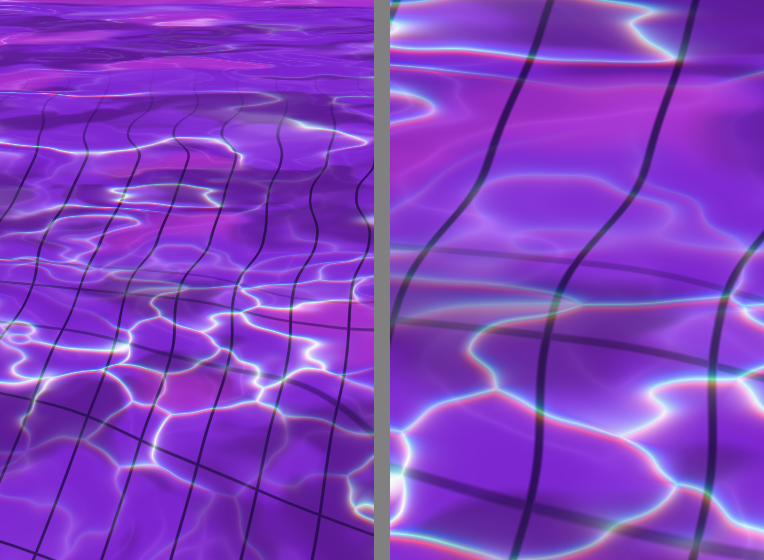
Left, the full canvas; right, a detail of the centre.
Give the GLSL for this texture, as a WebGL 1 fragment shader.

```glsl
precision highp float;
uniform vec2 u_resolution;

float hash(vec2 p) {
  vec3 q = fract(vec3(p.xyx) * 0.1031);
  q += dot(q, q.yzx + 33.33);
  return fract((q.x + q.y) * q.z);
}

float noise(vec2 p) {
  vec2 i = floor(p), f = fract(p);
  f = f * f * f * (f * (f * 6.0 - 15.0) + 10.0);
  return mix(mix(hash(i), hash(i + vec2(1.0, 0.0)), f.x),
             mix(hash(i + vec2(0.0, 1.0)), hash(i + 1.0), f.x), f.y);
}

// Water plane, squeezed vertically towards the horizon
vec2 surface(vec2 p) {
  return vec2((p.x - 0.33) * (6.0 + 2.0 * p.y) + 20.0, 14.0 / (1.35 - p.y));
}

vec2 ripple(vec2 q) {
  vec2 wide = vec2(noise(q * 0.9), noise(q * 0.9 + 40.0)) - 0.5;
  vec2 fine = vec2(noise(q * 2.6 + 11.0), noise(q * 2.6 + 70.0)) - 0.5;
  return q + wide * 1.1 + fine * 0.3;
}

// Gap between the nearest two cell centres: zero on cell borders
float cellGap(vec2 p) {
  vec2 cell = floor(p);
  float first = 9.0, second = 9.0;
  for (int y = -1; y <= 1; y++) {
    for (int x = -1; x <= 1; x++) {
      vec2 c = cell + vec2(float(x), float(y));
      float d = length(c + 0.1 + 0.8 * vec2(hash(c), hash(c + 57.0)) - p);
      second = min(second, max(first, d));
      first = min(first, d);
    }
  }
  return second - first;
}

// Web of light nearby, closed loops of light far away
float caustic(vec2 p) {
  vec2 q = ripple(surface(p));
  float gap = cellGap(q * vec2(0.9, 0.8));
  float web = exp(-13.0 * gap) + 0.22 * exp(-3.5 * gap);
  float level = abs(fract(noise(q * vec2(0.7, 0.5) + 7.0) * 3.0) - 0.5);
  float loops = exp(-13.0 * level) + 0.15 * exp(-4.0 * level);
  float heat = smoothstep(0.3, 0.85, noise(q * 0.75 + 19.0));
  float light = mix(web, loops, smoothstep(0.4, 0.65, p.y));
  return light * (0.2 + 0.95 * heat) * (1.0 - 0.55 * smoothstep(0.75, 1.0, p.y));
}

// Wavy dark joints between the pool tiles
float joints(vec2 p) {
  vec2 q = surface(p);
  vec2 sway = vec2(noise(q * vec2(0.4, 0.5)), noise(q * vec2(0.6, 0.3) + 30.0)) - 0.5;
  vec2 w = p + sway * vec2(0.014 + 0.055 * p.y, 0.035);

  float pitch = 0.125 - 0.054 * p.y;
  float column = (w.x - 0.06 - 0.42 * p.y + 0.1 * p.y * p.y) / pitch;
  float toColumn = abs(fract(column + 0.5) - 0.5) * pitch;
  float columns = 1.0 - smoothstep(0.0012, 0.0042 - 0.001 * p.y, toColumn);
  columns *= 1.0 - smoothstep(0.65, 0.9, p.y);

  float slope = mix(0.36, 0.1, smoothstep(0.1, 0.45, p.y));
  float rise = min(w.y + slope * p.x, 0.6);
  float row = 1.068 / (0.72 - rise) - 1.525;
  float toRow = abs(fract(row + 0.5) - 0.5) * pow(0.72 - rise, 2.0) / 1.068;
  float rows = 1.0 - smoothstep(0.001, 0.0042 - 0.003 * p.y, toRow);
  rows *= (1.0 - 0.4 * smoothstep(0.25, 0.4, rise)) * (1.0 - smoothstep(0.5, 0.56, rise));
  return max(columns, rows);
}

void main() {
  vec2 p = gl_FragCoord.xy / u_resolution.y;
  vec2 q = ripple(surface(p));

  // Deep violet water with magenta patches
  float tone = 0.65 * noise(q * vec2(0.6, 0.8) + 3.0) + 0.35 * noise(q * 2.2 + 90.0);
  vec3 color = mix(vec3(0.36, 0.10, 0.59), vec3(0.48, 0.14, 0.81), smoothstep(0.28, 0.55, tone));
  float patches = smoothstep(0.62, 0.9, noise(q * vec2(0.5, 0.6) + 51.0));
  color = mix(color, vec3(0.70, 0.20, 0.80), 0.75 * patches);

  // Faint slanted veils of light
  vec2 v = vec2(q.x * 2.2 + q.y * 0.7, q.y * 0.9 - q.x * 0.4);
  float veil = exp(-11.0 * abs(noise(v + 15.0) - 0.5)) * noise(q * 0.8 + 64.0);
  color += vec3(0.10, 0.11, 0.09) * veil;

  color = mix(color, vec3(0.13, 0.04, 0.28), 0.85 * joints(p));

  // Caustics split into red and cyan fringes
  vec2 split = vec2(0.001, 0.0042 * (1.1 - p.y));
  float red = caustic(p + split);
  float green = caustic(p);
  float blue = caustic(p - split);
  color += vec3(0.38 * red, 0.62 * green, 0.10 * green + 0.16 * blue);
  color.b -= 0.25 * max(red - green, 0.0);
  color.r -= 0.15 * max(blue - red, 0.0);

  gl_FragColor = vec4(clamp(color, 0.0, 0.97), 1.0);
}
```
